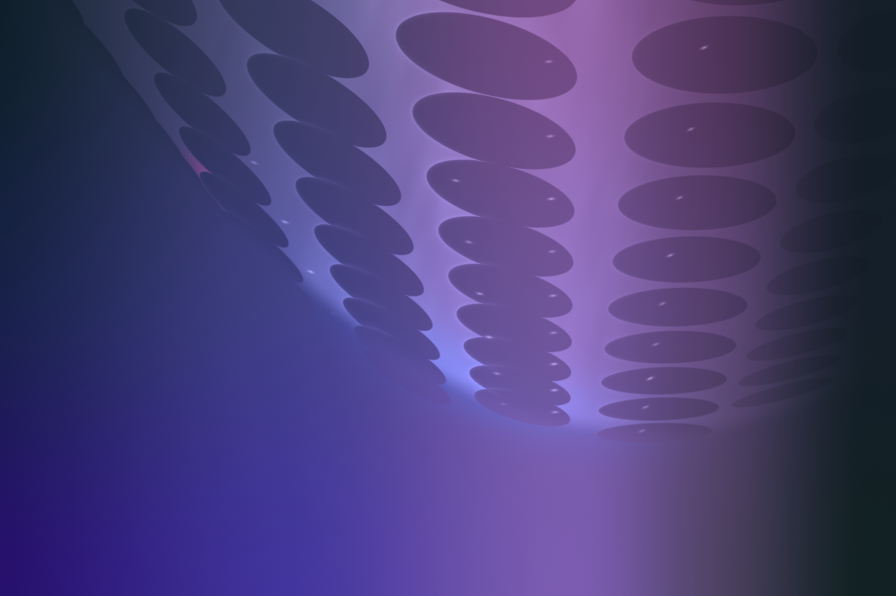
A Shadertoy shader for this background:

```glsl
float hash(vec2 p) {
    return fract(sin(dot(p, vec2(127.1, 311.7))) * 43758.5453);
}

float noise(vec2 p) {
    vec2 i = floor(p), f = fract(p);
    f = f * f * (3.0 - 2.0 * f);
    return mix(mix(hash(i), hash(i + vec2(1, 0)), f.x),
               mix(hash(i + vec2(0, 1)), hash(i + vec2(1, 1)), f.x), f.y);
}

// Smooth horizontal blend through five colour stops
vec3 ramp(float x, vec3 a, vec3 b, vec3 c, vec3 d, vec3 e) {
    vec3 col = mix(a, b, smoothstep(-0.08, 0.37, x));
    col = mix(col, c, smoothstep(0.3, 0.64, x));
    col = mix(col, d, smoothstep(0.64, 0.82, x));
    return mix(col, e, smoothstep(0.78, 0.97, x));
}

vec3 backdrop(vec2 uv) {
    vec3 top = ramp(uv.x, vec3(0.04, 0.11, 0.14), vec3(0.25, 0.26, 0.43),
        vec3(0.48, 0.31, 0.55), vec3(0.34, 0.22, 0.38), vec3(0.08, 0.12, 0.16));
    vec3 middle = ramp(uv.x, vec3(0.08, 0.12, 0.27), vec3(0.26, 0.26, 0.54),
        vec3(0.47, 0.36, 0.65), vec3(0.35, 0.26, 0.45), vec3(0.08, 0.12, 0.16));
    vec3 bottom = ramp(uv.x, vec3(0.14, 0.05, 0.41), vec3(0.26, 0.21, 0.62),
        vec3(0.48, 0.36, 0.69), vec3(0.31, 0.26, 0.39), vec3(0.07, 0.13, 0.14));
    vec3 col = mix(bottom, middle, smoothstep(0.0, 0.55, uv.y));
    return mix(col, top, smoothstep(0.4, 1.0, uv.y));
}

// Column of oval holes shrinking toward a vanishing point: x cover, y rim, z glint
vec3 holeColumn(vec2 q, vec2 vanish, vec2 spread, vec2 minSize, vec2 growth,
                float tilt, vec2 glintAt) {
    vec3 result = vec3(0);
    float c = cos(tilt), s = sin(tilt), px = 1.0 / iResolution.y;
    for (int i = -1; i < 9; i++) {
        float scale = pow(0.84, float(i));
        vec2 size = minSize + growth * scale;
        vec2 local = q - vanish - spread * scale;
        local = vec2(c * local.x + s * local.y, c * local.y - s * local.x);
        vec2 unit = local / size;
        float k = length(unit);
        float d = k * (k - 1.0) / max(length(unit / size), 0.001);
        result.x = max(result.x, 1.0 - smoothstep(-px, px, d));
        result.y = max(result.y, exp(-abs(d) * 350.0) * smoothstep(0.0, 0.9, -unit.x));
        vec2 g = local - glintAt * size;
        g.y += 0.3 * g.x;
        float power = 0.5 + 0.5 * hash(vec2(float(i), tilt));
        result.z = max(result.z, power * exp(-dot(g * g, vec2(4e4, 2e5))));
    }
    return result;
}

void mainImage(out vec4 fragColor, in vec2 fragCoord) {
    vec2 uv = fragCoord / iResolution.xy;
    vec2 p = fragCoord / iResolution.y;
    vec2 q = vec2(p.x, 1.0 - p.y);
    vec3 col = backdrop(uv);

    // Curved shell, open toward the top
    float bend = p.x - 1.098;
    float depth = (p.y - 0.261 - 0.71 * bend * bend) / sqrt(1.0 + 2.0 * bend * bend);
    float shell = smoothstep(-0.004, 0.035, depth);

    // Perforations, from the left flank to the right
    vec3 holes = holeColumn(q, vec2(0.49, 0.53), vec2(-0.343, -0.461),
        vec2(0.088, 0.004), vec2(0.0, 0.012), 0.84, vec2(3));
    holes = max(holes, holeColumn(q, vec2(0.578, 0.735), vec2(-0.284, -0.647),
        vec2(0.078, 0.004), vec2(0.03, 0.029), 0.7, vec2(3)));
    holes = max(holes, holeColumn(q, vec2(0.747, 0.827), vec2(-0.257, -0.784),
        vec2(0.065, 0.008), vec2(0.082, 0.045), 0.54, vec2(3)));
    holes = max(holes, holeColumn(q, vec2(0.896, 0.878), vec2(-0.08, -0.784),
        vec2(0.059, 0.01), vec2(0.098, 0.053), 0.27, vec2(0.66, -0.3)));
    holes = max(holes, holeColumn(q, vec2(1.059, 0.935), vec2(0.157, -0.843),
        vec2(0.078, 0.0), vec2(0.078, 0.065), -0.03, vec2(-0.22, -0.2)));
    vec3 faint = holeColumn(q, vec2(1.255, 0.853), vec2(0.235, -0.784),
        vec2(0.088, 0.0), vec2(0.0, 0.05), -0.25, vec2(3));
    float cover = max(holes.x, 0.6 * faint.x);

    // Soft light and brushed streaks on the solid part
    float beam = exp(-pow((p.x - 0.72) / 0.33, 2.0));
    float streak = noise(vec2(p.x * 14.0 + p.y * 5.0, p.y * 5.0 - p.x * 3.0));
    streak = mix(streak, noise(vec2(p.x * 40.0 - p.y * 12.0, p.y * 9.0)), 0.35);
    float solid = shell * (1.0 - cover);
    col += solid * beam * (0.65 + 0.6 * streak) * vec3(0.14, 0.14, 0.18);
    col += solid * vec3(0.03, 0.02, 0.03) * smoothstep(1.5, 1.2, p.x);
    col *= 1.0 - 0.07 * shell * cover;

    // Blue glow along the lower rim, with a red tint on the left flank
    float rim = exp(-pow((depth - 0.035) / 0.06, 2.0)) * (1.0 - 0.8 * cover);
    col += rim * exp(-pow((p.x - 0.82) / 0.24, 2.0)) * vec3(-0.03, 0.07, 0.14);
    vec2 flush = (p - vec2(0.345, 0.69)) / vec2(0.045, 0.06);
    col += solid * exp(-dot(flush, flush)) * vec3(0.2, 0.0, 0.04);

    // Bright hole edges and small glints
    col += shell * holes.y * beam * vec3(0.07, 0.07, 0.1);
    col += shell * holes.z * vec3(0.3, 0.28, 0.32);

    col += (hash(fragCoord) - 0.5) / 255.0;
    fragColor = vec4(clamp(col, 0.0, 1.0), 1.0);
}
```
